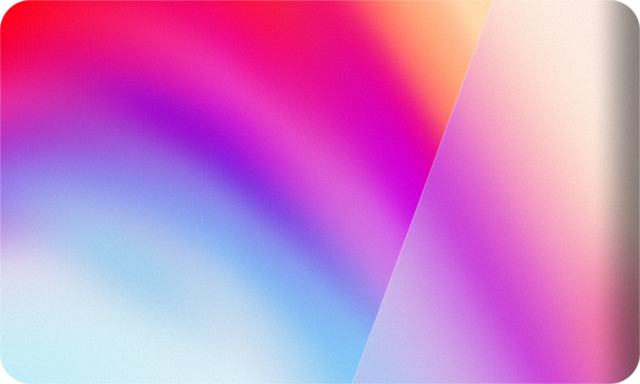
Reproduce this background procedurally as a Shadertoy shader.

```glsl
// Curved diagonal bands of vivid colour beside a slanted frosted glass panel.

const int STOPS = 11;

// Colour ramps, ordered from the upper right to the lower left of the bands
const vec3 WEST[STOPS] = vec3[STOPS](
    vec3(1.0, 0.0, 0.02), vec3(1.0, 0.0, 0.08), vec3(0.95, 0.02, 0.3),
    vec3(0.9, 0.16, 0.6), vec3(0.7, 0.2, 0.78), vec3(0.6, 0.42, 0.9),
    vec3(0.72, 0.58, 0.9), vec3(0.85, 0.83, 0.93), vec3(0.83, 0.9, 0.95),
    vec3(0.78, 0.93, 0.96), vec3(0.75, 0.93, 0.97));
const vec3 MIDDLE[STOPS] = vec3[STOPS](
    vec3(1.0, 0.13, 0.18), vec3(0.98, 0.06, 0.32), vec3(0.94, 0.05, 0.53),
    vec3(0.92, 0.2, 0.73), vec3(0.8, 0.13, 0.83), vec3(0.53, 0.18, 0.87),
    vec3(0.53, 0.51, 0.92), vec3(0.54, 0.7, 0.95), vec3(0.73, 0.83, 0.94),
    vec3(0.85, 0.89, 0.95), vec3(0.87, 0.94, 0.97));
const vec3 EAST[STOPS] = vec3[STOPS](
    vec3(1.0, 0.85, 0.68), vec3(1.0, 0.72, 0.56), vec3(1.0, 0.62, 0.47),
    vec3(0.99, 0.42, 0.44), vec3(0.91, 0.07, 0.58), vec3(0.83, 0.0, 0.78),
    vec3(0.81, 0.08, 0.88), vec3(0.82, 0.38, 0.92), vec3(0.77, 0.52, 0.92),
    vec3(0.58, 0.65, 0.94), vec3(0.52, 0.82, 0.97));
// Glass ramp, ordered from left to right
const vec3 GLASS[STOPS] = vec3[STOPS](
    vec3(0.7, 0.77, 0.94), vec3(0.77, 0.73, 0.93), vec3(0.81, 0.64, 0.91),
    vec3(0.8, 0.47, 0.89), vec3(0.8, 0.28, 0.85), vec3(0.87, 0.38, 0.81),
    vec3(0.95, 0.58, 0.77), vec3(0.98, 0.74, 0.77), vec3(0.99, 0.86, 0.82),
    vec3(0.99, 0.91, 0.87), vec3(0.99, 0.92, 0.89));

const vec3 SKY = vec3(0.6, 0.81, 0.93);
const vec3 VIOLET = vec3(0.61, 0.0, 0.82);
const vec3 ROSE = vec3(0.93, 0.39, 0.6);

// Smooth (Catmull-Rom) lookup in a ramp of evenly spaced stops
vec3 ramp(vec3 stops[STOPS], float position) {
    float t = clamp(position, 0.0, float(STOPS - 1));
    int i = min(int(t), STOPS - 2);
    float f = t - float(i);
    vec3 a = stops[max(i - 1, 0)], b = stops[i];
    vec3 c = stops[i + 1], d = stops[min(i + 2, STOPS - 1)];
    vec3 curve = 2.0 * a - 5.0 * b + 4.0 * c - d + f * (3.0 * (b - c) + d - a);
    return clamp(b + 0.5 * f * (c - a + f * curve), 0.0, 1.0);
}

// Elliptical soft light, its long side along a unit axis
float glow(vec2 p, vec2 center, vec2 axis, vec2 radii) {
    vec2 d = p - center;
    vec2 q = vec2(dot(d, axis), dot(d, vec2(-axis.y, axis.x))) / radii;
    return exp(-dot(q, q));
}

vec2 gradientAt(vec2 cell) {
    float h = fract(sin(dot(cell, vec2(127.1, 311.7))) * 43758.5);
    return vec2(cos(h * 6.2832), sin(h * 6.2832));
}

float gradientNoise(vec2 p) {
    vec2 i = floor(p), f = fract(p);
    vec2 u = f * f * f * (f * (f * 6.0 - 15.0) + 10.0);
    vec2 e = vec2(1.0, 0.0);
    float low = mix(dot(gradientAt(i), f), dot(gradientAt(i + e), f - e), u.x);
    float high = mix(dot(gradientAt(i + e.yx), f - e.yx),
                     dot(gradientAt(i + e.xx), f - e.xx), u.x);
    return mix(low, high, u.y);
}

float roundedBox(vec2 p, vec2 halfSize, float radius) {
    vec2 q = abs(p) - halfSize + radius;
    return length(max(q, 0.0)) + min(max(q.x, q.y), 0.0) - radius;
}

// Bands that bend downward to the right
vec3 bands(vec2 p) {
    float x = p.x - 0.435;
    float depth = 1.0 - p.y - 0.5 * x - 0.805 * x * x;
    vec3 west = ramp(WEST, depth / 0.109);
    vec3 middle = ramp(MIDDLE, (depth + 0.217) / 0.109);
    vec3 east = ramp(EAST, (depth + 0.87) / 0.13);
    vec3 color = mix(west, middle, clamp(p.x / 0.587, 0.0, 1.0));
    color = mix(color, east, smoothstep(0.587, 1.087, p.x));
    color = mix(color, SKY, 0.8 * glow(p, vec2(0.326, 0.315), vec2(0.82, -0.572), vec2(0.28, 0.1)));
    return mix(color, VIOLET, 0.6 * glow(p, vec2(0.446, 0.696), vec2(0.9, -0.436), vec2(0.2, 0.06)));
}

// Blurred light in the glass, shaded toward the right rim
vec3 glass(vec2 p, float rimDistance) {
    float across = p.x - 1.13 - (0.511 - p.y) / 1.72;
    vec3 color = ramp(GLASS, (across + 0.435) / 0.109);
    color = mix(color, ROSE, 0.65 * glow(p, vec2(1.6, 0.13), vec2(0.0, 1.0), vec2(0.2, 0.12)));
    return color * (1.0 - 0.45 * (1.0 - smoothstep(0.0, 0.13, rimDistance)));
}

void mainImage(out vec4 fragColor, in vec2 fragCoord) {
    vec2 p = fragCoord / iResolution.y;
    float aspect = iResolution.x / iResolution.y;
    float pixel = 1.0 / iResolution.y;

    // Two panels with a bright slanted seam
    float seam = (p.x - mix(0.917, 1.285, p.y)) * 0.938;
    vec3 color = mix(bands(p), glass(p, aspect - p.x), smoothstep(-pixel, pixel, seam));
    color = mix(color, vec3(1.0), 0.22 * (1.0 - smoothstep(0.0, 0.004, abs(seam))));

    // Fine grain
    color += 0.025 * gradientNoise(p * 170.0);

    // Rounded white corners
    vec2 halfSize = 0.5 * vec2(aspect, 1.0);
    float card = roundedBox(p - halfSize, halfSize, 0.08);
    color = mix(color, vec3(1.0), smoothstep(-pixel, pixel, card));
    fragColor = vec4(clamp(color, 0.0, 1.0), 1.0);
}
```
